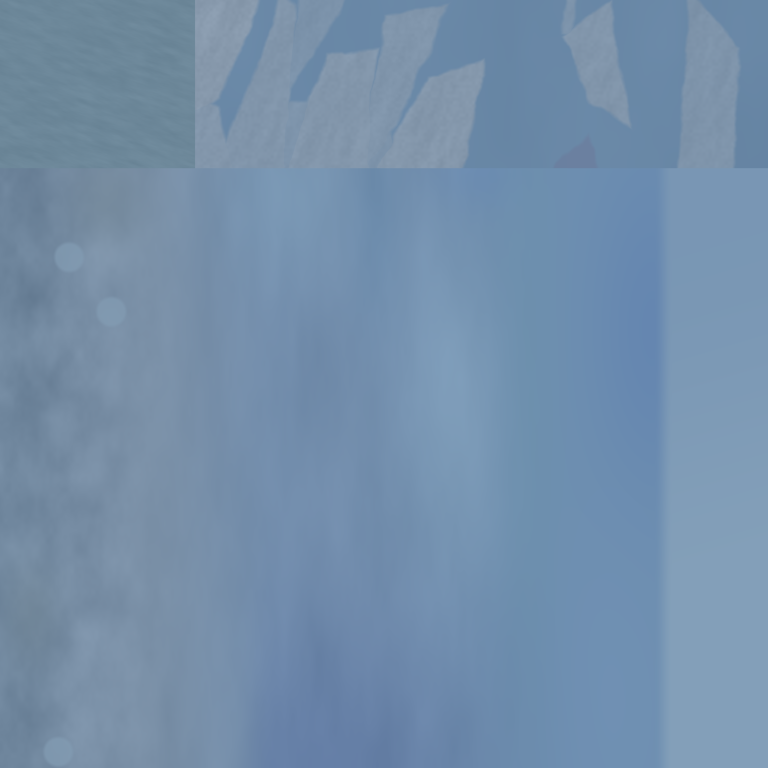
Give the GLSL for this background, as a Shadertoy shader.

```glsl
// A hazy blue backdrop: soft vertical colour columns below a band of pale rock shards.
// Columns are stacked gaussian glows over horizontal gradients; shards are convex
// quads with noise-roughened edges; value noise adds mottling, relief and streaks.

float hash(vec2 p) {
    vec3 q = fract(p.xyx * 0.1031);
    q += dot(q, q.yzx + 33.33);
    return fract((q.x + q.y) * q.z);
}

float noise(vec2 p) {
    vec2 i = floor(p), f = fract(p);
    f = f * f * (3.0 - 2.0 * f);
    return mix(mix(hash(i), hash(i + vec2(1, 0)), f.x),
               mix(hash(i + vec2(0, 1)), hash(i + vec2(1, 1)), f.x), f.y);
}

// Four octaves, centred on zero
float fbm(vec2 p) {
    float sum = -0.47, amp = 0.5;
    for (int i = 0; i < 4; i++) {
        sum += amp * noise(p);
        p = p * 2.03 + 17.3;
        amp *= 0.5;
    }
    return sum;
}

float glow(vec2 p, vec2 center, vec2 size) {
    vec2 d = (p - center) / size;
    return exp(-dot(d, d));
}

// Signed distance to the line a-b, positive on its right side
float edge(vec2 p, vec2 a, vec2 b) {
    vec2 e = normalize(b - a);
    return dot(p - a, vec2(e.y, -e.x));
}

// Coverage of a convex quad, corners counter-clockwise
float quad(vec2 p, vec2 a, vec2 b, vec2 c, vec2 d) {
    float dist = max(max(edge(p, a, b), edge(p, b, c)), max(edge(p, c, d), edge(p, d, a)));
    return 1.0 - smoothstep(-0.003, 0.003, dist);
}

vec3 columns(vec2 p) {
    // Broad horizontal gradient
    vec3 col = mix(vec3(0.43, 0.52, 0.61), vec3(0.475, 0.56, 0.65), smoothstep(0.0, 0.14, p.x));
    col = mix(col, vec3(0.45, 0.555, 0.675), smoothstep(0.18, 0.38, p.x));
    col = mix(col, vec3(0.43, 0.56, 0.69), smoothstep(0.45, 0.75, p.x));

    // Light and dark columns
    col = mix(col, vec3(0.48, 0.60, 0.71), 0.8 * glow(p, vec2(0.38, 0.75), vec2(0.10, 0.11)));
    col = mix(col, vec3(0.41, 0.54, 0.67), 0.65 * glow(p, vec2(0.49, 0.72), vec2(0.035, 0.15)));
    col = mix(col, vec3(0.42, 0.53, 0.65), 0.6 * glow(p, vec2(0.48, 0.31), vec2(0.03, 0.10)));
    col = mix(col, vec3(0.49, 0.61, 0.72), 0.85 * glow(p, vec2(0.595, 0.46), vec2(0.075, 0.26)));
    col = mix(col, vec3(0.40, 0.53, 0.69), 0.6 * glow(p, vec2(0.63, 0.78), vec2(0.06, 0.05)));
    col = mix(col, vec3(0.42, 0.56, 0.67), 0.65 * glow(p, vec2(0.69, 0.45), vec2(0.04, 0.5)));
    col = mix(col, vec3(0.385, 0.515, 0.69), 0.75 * glow(p, vec2(0.85, 0.57), vec2(0.08, 0.22)));
    col = mix(col, vec3(0.445, 0.57, 0.71), 0.6 * glow(p, vec2(0.79, 0.08), vec2(0.08, 0.22)));

    // Deep blue pool at the bottom, with a firmer left side
    float pool = smoothstep(0.30, 0.36, p.x) * glow(p, vec2(0.42, -0.02), vec2(0.2, 0.22));
    col = mix(col, vec3(0.37, 0.47, 0.635), 0.8 * pool);

    // Vertical wisps, then mottling and olive tints at the left
    float left = 1.0 - smoothstep(0.06, 0.28, p.x);
    col += 0.06 * fbm(p * vec2(22.0, 6.0)) * (1.0 - smoothstep(0.55, 0.75, p.x));
    col += 0.12 * left * fbm(p * vec2(26.0, 18.0) + 5.0);
    float olive = glow(p, vec2(0.14, 0.74), vec2(0.05, 0.06)) + glow(p, vec2(0.04, 0.20), vec2(0.035, 0.06));
    col = mix(col, vec3(0.46, 0.54, 0.60), 0.5 * olive);

    // Pale panel at the right
    vec3 panel = mix(vec3(0.515, 0.625, 0.725), vec3(0.475, 0.59, 0.705), smoothstep(0.2, 0.7, p.y + 0.3 * (0.93 - p.x)));
    col = mix(col, panel, smoothstep(0.852, 0.876, p.x));

    // Out-of-focus discs
    vec3 discs = vec3(length(p - vec2(0.090, 0.665)), length(p - vec2(0.145, 0.594)),
                      length(p - vec2(0.076, 0.021)));
    float nearest = min(discs.x, min(discs.y, discs.z));
    return mix(col, vec3(0.51, 0.61, 0.70), 0.75 * (1.0 - smoothstep(0.016, 0.022, nearest)));
}

vec3 shards(vec2 p) {
    vec3 col = vec3(0.41, 0.53, 0.65) + 0.04 * fbm(p * vec2(9.0, 4.0));
    vec2 q = p + 0.014 * vec2(fbm(p * 30.0), fbm(p * 30.0 + 40.0));

    // Each shard is one pale face; the brightest one wins
    float rock = quad(q, vec2(0.24, 1.01), vec2(0.24, 0.85), vec2(0.285, 0.87), vec2(0.34, 1.01));
    rock = max(rock, 0.85 * quad(q, vec2(0.24, 0.89), vec2(0.24, 0.77), vec2(0.31, 0.77), vec2(0.285, 0.86)));
    rock = max(rock, 0.8 * quad(q, vec2(0.37, 1.01), vec2(0.28, 0.77), vec2(0.37, 0.77), vec2(0.385, 0.99)));
    rock = max(rock, 0.6 * quad(q, vec2(0.39, 1.01), vec2(0.368, 0.87), vec2(0.40, 0.92), vec2(0.455, 1.01)));
    rock = max(rock, 0.65 * quad(q, vec2(0.37, 0.87), vec2(0.30, 0.77), vec2(0.50, 0.77), vec2(0.52, 0.86)));
    rock = max(rock, 0.85 * quad(q, vec2(0.425, 0.93), vec2(0.37, 0.77), vec2(0.48, 0.77), vec2(0.49, 0.935)));
    rock = max(rock, 0.75 * quad(q, vec2(0.50, 0.98), vec2(0.47, 0.77), vec2(0.52, 0.84), vec2(0.583, 0.995)));
    rock = max(rock, 0.9 * quad(q, vec2(0.56, 0.898), vec2(0.48, 0.77), vec2(0.602, 0.77), vec2(0.632, 0.92)));
    rock = max(rock, 0.8 * quad(q, vec2(0.735, 0.95), vec2(0.77, 0.868), vec2(0.82, 0.836), vec2(0.795, 1.0)));
    rock = max(rock, 0.6 * quad(q, vec2(0.737, 1.01), vec2(0.735, 0.955), vec2(0.748, 0.95), vec2(0.752, 1.01)));
    rock = max(rock, 0.7 * quad(q, vec2(0.896, 1.01), vec2(0.883, 0.77), vec2(0.953, 0.77), vec2(0.962, 0.94)));

    // Side-lit relief and grain on the pale faces
    vec2 s = vec2(p.x * 30.0 - p.y * 10.0, p.y * 12.0);
    float relief = fbm(s) - fbm(s + vec2(0.25, -0.1));
    vec3 face = vec3(0.53, 0.60, 0.675) + 0.10 * relief + 0.02 * (noise(p * 240.0) - 0.5);
    col = mix(col, face, rock);
    float wedge = quad(q, vec2(0.725, 0.787), vec2(0.72, 0.775), vec2(0.78, 0.775), vec2(0.769, 0.822));
    return mix(col, vec3(0.42, 0.48, 0.61), 0.6 * wedge);
}

void mainImage(out vec4 fragColor, in vec2 fragCoord) {
    vec2 p = fragCoord / iResolution.xy;
    vec2 aa = 0.7 / iResolution.xy;

    // Grey-teal block with fine slanted ripples
    float ripple = fbm(vec2(p.x * 45.0, p.y * 150.0 + p.x * 45.0));
    vec3 block = vec3(0.425, 0.53, 0.60) + 0.05 * ripple;

    vec3 band = mix(block, shards(p), smoothstep(0.254 - aa.x, 0.254 + aa.x, p.x));
    vec3 col = mix(columns(p), band, smoothstep(0.781 - aa.y, 0.781 + aa.y, p.y));
    fragColor = vec4(col, 1.0);
}
```
